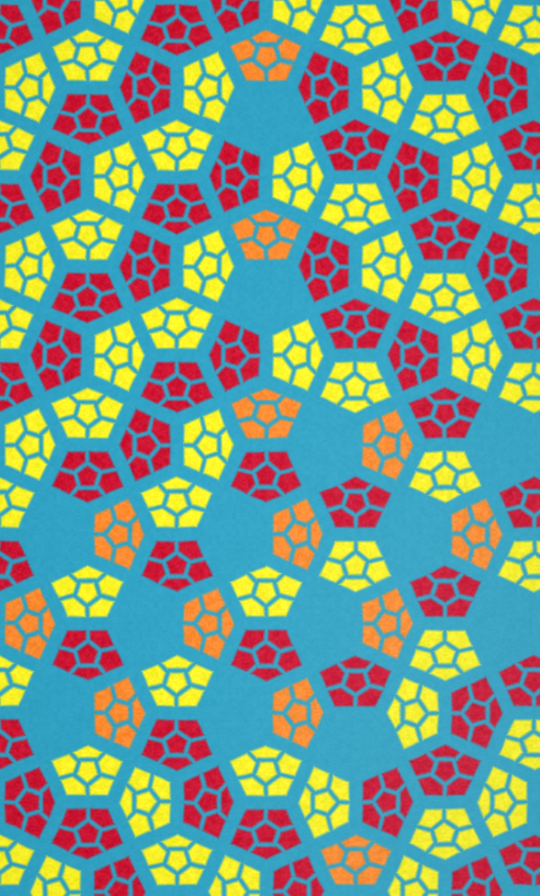
Write a Shadertoy shader that draws this pattern.

```glsl
// Cairo pentagon tiling: painted five-petal tiles on blue, with orange fault lines
#define ROWS 10.03      // lattice nodes per canvas height
#define WAIST 0.274     // half length of the edge shared by a tile pair
#define ROAD 0.080      // half width of the blue roads between tiles
#define SEAM 0.025      // half width of the gaps between petals
#define RING 0.052      // gap around the central pentagon
#define CORE 0.098      // apothem of the central pentagon
#define SOFT 0.023      // edge softness
#define GRAIN 0.05      // strength of the paint texture

const vec3 BLUE   = vec3(0.19, 0.63, 0.76);
const vec3 YELLOW = vec3(0.98, 0.95, 0.15);
const vec3 RED    = vec3(0.79, 0.08, 0.19);
const vec3 ORANGE = vec3(0.98, 0.54, 0.19);

float hash(vec2 p) {
    return fract(sin(dot(p, vec2(127.1, 311.7))) * 43758.5453);
}

float noise(vec2 p) {
    vec2 i = floor(p), f = fract(p);
    f = f * f * (3.0 - 2.0 * f);
    return mix(mix(hash(i), hash(i + vec2(1, 0)), f.x),
               mix(hash(i + vec2(0, 1)), hash(i + vec2(1, 1)), f.x), f.y);
}

float segment(vec2 p, vec2 b) {
    return length(p - b * clamp(dot(p, b) / dot(b, b), 0.0, 1.0));
}

// Tile in local space: base on y = 0, tip up, mirrored in x
float tileDistance(vec2 p) {
    p.x = abs(p.x);
    vec2 roofNormal = normalize(vec2(0.5 - WAIST, 0.5));
    vec2 sideNormal = vec2(roofNormal.y, -roofNormal.x);
    float outline = max(-p.y, max(dot(p - vec2(WAIST, 0.0), sideNormal),
                                  dot(p - vec2(0.0, 1.0 - WAIST), roofNormal))) + ROAD;

    // Seams run from the centre to the middle of each edge
    vec2 centre = vec2(0.0, 0.352), q = p - centre;
    float seams = min(segment(q, -centre),
                  min(segment(q, vec2(0.25 + 0.5 * WAIST, 0.25) - centre),
                      segment(q, vec2(0.25, 0.75 - 0.5 * WAIST) - centre)));

    // Central pentagon points towards the base
    float core = max(q.y, max(dot(q, vec2(0.951, 0.309)), dot(q, vec2(0.588, -0.809))));
    float petals = max(outline, max(SEAM - seams, CORE + RING - core));
    return min(core - CORE, petals);
}

// Paint of a tile; alpha 0 leaves it blank
vec4 tilePaint(vec2 node, float side, bool upright) {
    float order;    // -1 before the fault, 0 on it, 1 beyond it
    if (upright) {
        float row = node.y + 0.5 * side;
        float wall = row < 4.0 ? 2.0 : (row > 7.0 ? 3.0 : 2.5);
        order = sign(wall - node.x);
    } else {
        float column = node.x + 0.5 * side;
        float bandStart = column < 2.0 ? 5.0 : 4.0;
        float bandEnd = column < 3.0 ? 8.0 : 7.0;
        order = node.y < bandStart ? -1.0 : (node.y < bandEnd ? 0.0 : 1.0);
    }
    if (order == 0.0) return vec4(ORANGE, side < 0.0 == upright ? 1.0 : 0.0);
    return vec4(order * side < 0.0 ? YELLOW : RED, 1.0);
}

void mainImage(out vec4 fragColor, in vec2 fragCoord) {
    vec2 uv = fragCoord / iResolution.xy;
    vec2 p = vec2(fragCoord.x, iResolution.y - fragCoord.y) / iResolution.y * ROWS - 0.98;

    // Slight hand-painted wobble
    p += 0.018 * (vec2(noise(p * 5.0), noise(p * 5.0 + 40.0)) - 0.5);

    // Nearest node; upright and lying tile pairs alternate
    vec2 node = floor(p + 0.5), q = p - node;
    bool upright = mod(node.x + node.y, 2.0) < 0.5;
    vec2 local = upright ? q : q.yx;

    // Tips of the neighbouring pairs reach into this cell
    if (abs(local.x) - WAIST > (1.0 - 2.0 * WAIST) * abs(local.y)) {
        node += (upright ? vec2(1, 0) : vec2(0, 1)) * sign(local.x);
        upright = !upright;
        q = p - node;
        local = upright ? q : q.yx;
    }
    float side = local.y < 0.0 ? -1.0 : 1.0;
    vec4 paint = tilePaint(node, side, upright);

    float d = tileDistance(vec2(local.x, abs(local.y)));
    float soft = max(SOFT, ROWS / iResolution.y);
    float cover = paint.a * (1.0 - smoothstep(-soft, soft, d));

    // Brush texture, stronger on the paint, and a soft sheen at lower right
    float grain = noise(p * 22.0) + noise(p * 45.0 + 9.0) - 1.0;
    vec3 color = mix(BLUE, paint.rgb, cover);
    color += GRAIN * grain * mix(0.4, 1.0, cover);
    float sheen = smoothstep(0.75, 0.0, length(uv - vec2(0.85, 0.22)));
    color = mix(color, vec3(0.75, 0.80, 0.82), 0.09 * sheen);
    color *= 1.03 - 0.12 * dot(uv - 0.5, uv - 0.5);

    fragColor = vec4(clamp(color, 0.0, 1.0), 1.0);
}
```
